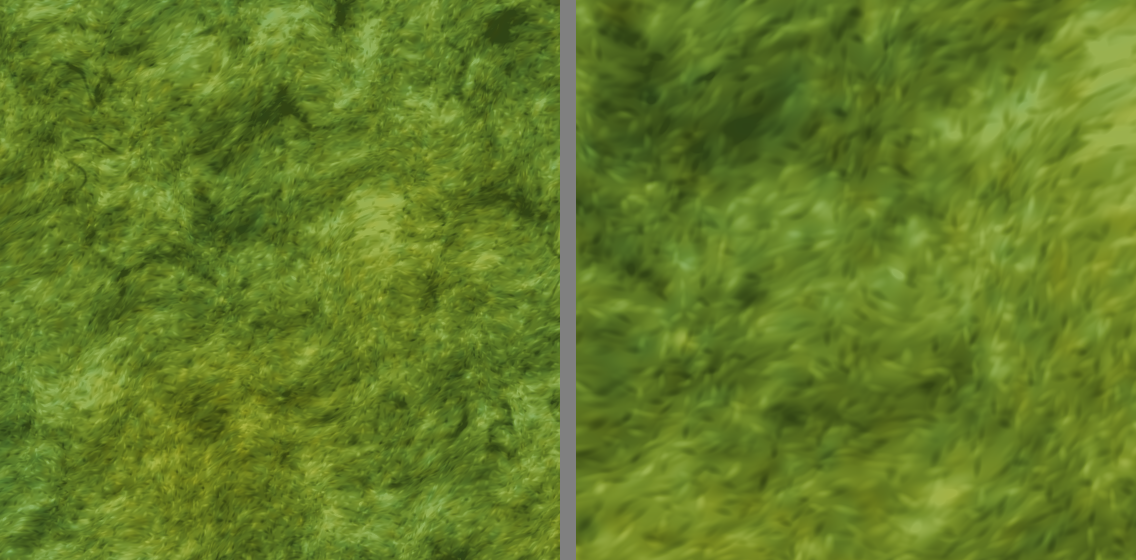
Left, the full canvas; right, a detail of the centre.
Give the GLSL for this texture, as a Shadertoy shader.

```glsl
// Soft mossy ground: lit tufts in several sizes, dark creases and drifting green hues.
#define DEEP   vec3(0.19, 0.27, 0.08)
#define MOSS   vec3(0.365, 0.487, 0.152)
#define BRIGHT vec3(0.44, 0.57, 0.19)
#define PALE   vec3(0.56, 0.69, 0.35)
#define CONTRAST     0.95   // spread of the tufts' brightness
#define RELIEF       2.5    // side lighting of each tuft
#define GRAIN_ANGLE  0.55   // main direction of the strands, radians
#define GRAIN_SPREAD 2.2    // how far strands stray from it
#define COARSEST     5.0    // largest tufts per canvas height
#define CREASE_SCALE 6.5
#define CREASE_DEPTH 1.7
#define HUE_DRIFT    0.13

const vec2 LIGHT = vec2(-0.5, 0.87);

vec4 hash4(vec2 p) {
    vec4 q = fract(p.xyxy * vec4(0.1031, 0.1030, 0.0973, 0.1099));
    q += dot(q, q.wzxy + 33.33);
    return fract((q.xxyz + q.yzzw) * q.zywx);
}

// Cellular noise: each cell drops one slanted oval tuft, lit from one side.
float tufts(vec2 p, float thinness, float relief) {
    vec2 cell = floor(p);
    float sum = 0.0;
    for (int y = -1; y <= 1; y++)
    for (int x = -1; x <= 1; x++) {
        vec2 id = cell + vec2(x, y);
        vec4 rnd = hash4(id);
        vec2 d = p - id - rnd.xy;
        float angle = GRAIN_ANGLE + (rnd.z - 0.5) * GRAIN_SPREAD;
        vec2 along = vec2(cos(angle), sin(angle));
        vec2 q = vec2(dot(d, along), thinness * dot(d, vec2(-along.y, along.x)));
        float k = max(0.0, 1.0 - dot(q, q));
        sum += k * k * (2.0 * rnd.w - 1.0 + relief * dot(d, LIGHT));
    }
    return sum;
}

// Gap between the two nearest cell points: zero along the cell borders.
float borderGap(vec2 p) {
    vec2 cell = floor(p);
    float nearest = 9.0, second = 9.0;
    for (int y = -1; y <= 1; y++)
    for (int x = -1; x <= 1; x++) {
        vec2 id = cell + vec2(x, y);
        float d = length(p - id - hash4(id + 71.0).xy);
        second = min(second, max(nearest, d));
        nearest = min(nearest, d);
    }
    return second - nearest;
}

// Layered sines that bend everything into irregular curls.
vec2 curl(vec2 p) {
    vec2 bend = vec2(0.0);
    float freq = 13.0, amp = 0.012;
    for (int i = 0; i < 3; i++) {
        bend += amp * sin(freq * p.yx + vec2(1.7, 4.1) + 0.6 * freq * p);
        p = mat2(0.8, 0.6, -0.6, 0.8) * p + bend;
        freq *= 2.1;
        amp *= 0.45;
    }
    return bend;
}

vec3 mossRamp(float tone) {
    vec3 color = mix(DEEP, MOSS, smoothstep(-3.0, 0.6, tone) * 0.35
                     + 0.65 * clamp(tone / 2.5 + 1.0, 0.0, 1.0));
    color = mix(color, BRIGHT, clamp(tone, 0.0, 1.0));
    return mix(color, PALE, clamp((tone - 1.0) / 1.4, 0.0, 1.0));
}

void mainImage(out vec4 fragColor, in vec2 fragCoord) {
    vec2 uv = fragCoord / iResolution.y;
    vec2 p = uv + curl(uv);

    // Tufts from broad clumps down to fine strands
    float tone = 0.1;
    float freq = COARSEST;
    for (int i = 0; i < 5; i++) {
        float thinness = 1.6 + 0.2 * float(i);
        tone += CONTRAST * tufts(p * freq + 17.3 * float(i), thinness, RELIEF);
        freq *= 2.15;
    }

    // Broken dark creases between clumps
    vec2 fray = 0.35 * vec2(tufts(p * 17.0 + 40.0, 1.3, 0.0), tufts(p * 17.0 + 90.0, 1.3, 0.0));
    float gap = borderGap(p * CREASE_SCALE + fray);
    float broken = smoothstep(0.0, 0.4, tufts(p * 8.0 + 130.0, 1.4, 0.0));
    tone -= CREASE_DEPTH * broken * smoothstep(0.16, 0.0, gap);

    // Yellow to blue-green drift, in wide patches and in small flecks
    float hue = tufts(uv * 3.0 + 203.0, 1.0, 0.0) + 0.5 * tufts(p * 60.0 + 251.0, 1.5, 0.0);
    vec3 color = mossRamp(tone);
    color *= 1.0 + HUE_DRIFT * hue * vec3(1.0, 0.1, -1.6);

    fragColor = vec4(clamp(color, 0.0, 1.0), 1.0);
}
```
